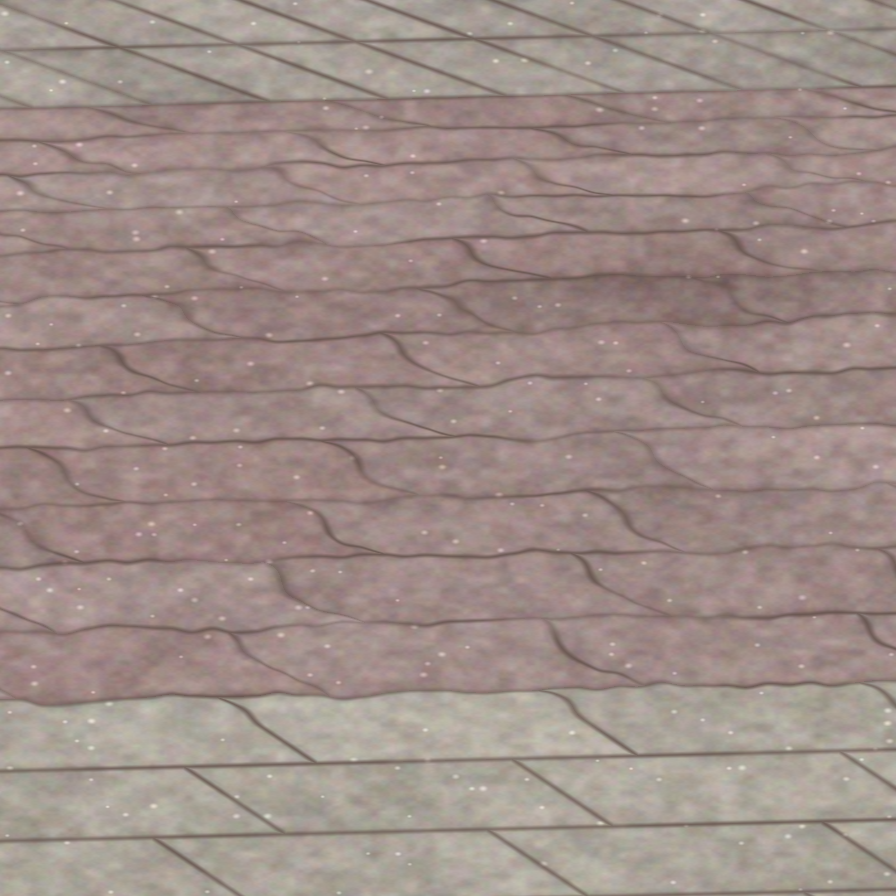
This texture is drawn by a WebGL 2 fragment shader. Its source:

```glsl
#version 300 es
precision highp float;
// Worn paving in perspective: a band of wavy rose pavers between straight grey slabs.

#define BAND_TOP 0.109     // depth of the upper edge of the rose band
#define BAND_ROWS 12.0     // rose rows, top to bottom
#define ROW_FIRST 0.0321   // height of the farthest rose row
#define ROW_GROWTH 0.00192 // quadratic growth of row height towards the viewer
#define FAR_ROW 0.065      // height of the far grey rows
#define NEAR_ROW 0.078     // height of the near grey rows
#define SLANT 0.113        // sideways run of a joint across one row
#define WAVE 0.011         // waviness of the rose paver edges
#define GRAIN 0.17         // strength of the stone grain
#define SPECK_SHARE 0.05   // share of cells holding a pale chip

out vec4 fragColor;
uniform vec2 u_resolution;

const vec3 ROSE = vec3(0.625, 0.540, 0.527);
const vec3 NEAR_GREY = vec3(0.675, 0.648, 0.607);
const vec3 FAR_GREY = vec3(0.645, 0.612, 0.582);
const vec3 JOINT = vec3(0.385, 0.315, 0.290);

float hash(vec2 p) {
  vec3 q = fract(vec3(p.xyx) * 0.1031);
  q += dot(q, q.yzx + 33.33);
  return fract((q.x + q.y) * q.z);
}

float noise(vec2 p) {
  vec2 i = floor(p), f = fract(p);
  f = f * f * (3.0 - 2.0 * f);
  return mix(mix(hash(i), hash(i + vec2(1, 0)), f.x),
             mix(hash(i + vec2(0, 1)), hash(i + vec2(1, 1)), f.x), f.y);
}

float fbm(vec2 p) {
  float sum = 0.0, amp = 0.5;
  for (int i = 0; i < 4; i++) {
    sum += amp * noise(p);
    p = p * 2.03 + 17.3;
    amp *= 0.5;
  }
  return sum / 0.9375;
}

// Row coordinate (x) and local row height (y) at a depth below the band top.
vec2 rowAt(float depth) {
  float bandDepth = BAND_ROWS * (ROW_FIRST + ROW_GROWTH * BAND_ROWS);
  if (depth < 0.0) return vec2(depth / FAR_ROW, FAR_ROW);
  if (depth > bandDepth) return vec2(BAND_ROWS + (depth - bandDepth) / NEAR_ROW, NEAR_ROW);
  float slope = sqrt(ROW_FIRST * ROW_FIRST + 4.0 * ROW_GROWTH * depth);
  return vec2((slope - ROW_FIRST) / (2.0 * ROW_GROWTH), slope);
}

// Soft joint coverage from a distance and a half width.
float line(float dist, float halfWidth) {
  float soft = 0.0019 + 0.5 / u_resolution.y;
  return 1.0 - smoothstep(halfWidth - soft, halfWidth + soft, dist);
}

// Pale chips scattered one per cell at most.
float chips(vec2 p) {
  vec2 cell = floor(p), f = fract(p);
  vec2 center = 0.3 + 0.4 * vec2(hash(cell + 3.1), hash(cell + 8.7));
  float size = mix(0.2, 0.42, hash(cell + 5.5));
  return step(1.0 - SPECK_SHARE, hash(cell)) * smoothstep(size, 0.0, length(f - center));
}

void main() {
  vec2 p = gl_FragCoord.xy / u_resolution;
  p.y = 1.0 - p.y; // depth runs downwards

  // Tilted rows with uneven edges in the rose band
  float tilt = 0.024 + 0.016 * exp(-pow((p.y - 0.36) / 0.15, 2.0));
  float depth = p.y + tilt * (p.x - 0.5) - BAND_TOP;
  float wavy = smoothstep(-0.02, 0.08, depth) * (1.0 - smoothstep(0.665, 0.70, depth));
  float ripple = noise(p * vec2(15.0, 24.0)) - 0.5 + 0.5 * (noise(p * vec2(42.0, 30.0)) - 0.5);
  vec2 rowInfo = rowAt(depth + WAVE * wavy * ripple);
  float row = floor(rowInfo.x), f = fract(rowInfo.x), height = rowInfo.y;
  bool isFar = row < 0.0, isNear = row >= BAND_ROWS;

  // Slanted joints, shifted from row to row
  float spacing = 0.267 + 0.0076 * row;
  float start = 0.628 - 0.0352 * row + (isNear ? 0.035 : 0.0);
  float slant = SLANT;
  if (isFar) {
    spacing = 0.132;
    slant = 0.169;
    start = 0.397 + slant * (row + 1.0);
  } else if (!isNear) {
    start += 0.02 * (hash(vec2(row, 4.0)) - 0.5);
  }
  float jog = 0.014 * wavy * sin(6.283 * f + 2.0 * hash(vec2(row, 9.0)));
  float u = (p.x - start - slant * f - jog) / spacing;
  vec2 paver = vec2(floor(u), row);
  float sideDist = abs(u - round(u)) * spacing * height / length(vec2(height, slant));
  float rowDist = min(f, 1.0 - f) * height;

  // Stone colour, paver tint, stains and grain
  vec3 color = isFar ? FAR_GREY : isNear ? NEAR_GREY : ROSE;
  color += 0.055 * (hash(paver + 21.0) - 0.5);
  color.r += 0.02 * wavy * (hash(paver + 47.0) - 0.5);
  color += 0.10 * (fbm(p * vec2(5.0, 9.0)) - 0.5);
  color -= 0.085 * exp(-dot((p - vec2(0.78, 0.31)) / vec2(0.22, 0.07), (p - vec2(0.78, 0.31)) / vec2(0.22, 0.07)));
  color += GRAIN * (fbm(p * vec2(48.0, 85.0)) - 0.5);
  vec2 g = p * vec2(105.0, 150.0);
  color += 0.045 * (vec3(noise(g), noise(g + 40.0), noise(g + 80.0)) - 0.5);
  color += 0.19 * chips(p * vec2(62.0, 95.0));

  // Joints, darker where the dirt gathers
  float wear = mix(0.40, 1.0, smoothstep(0.25, 0.75, noise(p * vec2(8.0, 22.0) + 6.0)));
  float halfWidth = 0.0010 + 0.012 * height;
  float joint = max(line(rowDist, halfWidth), line(sideDist, halfWidth * 1.05));
  float shade = 1.0 - smoothstep(0.0, 0.009, min(rowDist, sideDist));
  color -= 0.035 * shade;
  color = mix(color, JOINT, 0.78 * joint * (isNear ? max(wear, 0.8) : wear));
  fragColor = vec4(clamp(color, 0.0, 1.0), 1.0);
}
```
